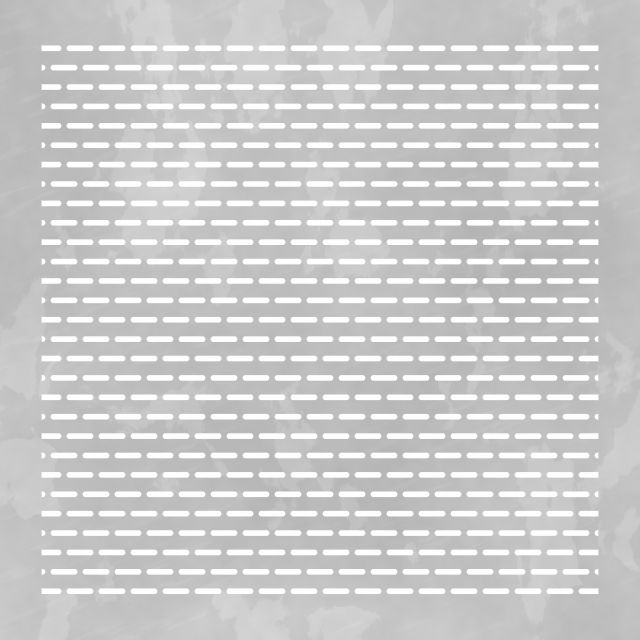
Reproduce this pattern procedurally as a WebGL 1 fragment shader.

```glsl
precision highp float;
uniform vec2 u_resolution;

float hash(vec2 p) {
  vec3 q = fract(vec3(p.xyx) * 0.1031);
  q += dot(q, q.yzx + 33.33);
  return fract((q.x + q.y) * q.z);
}

float noise(vec2 p) {
  vec2 i = floor(p);
  vec2 f = fract(p);
  f = f * f * (3.0 - 2.0 * f);
  return mix(mix(hash(i), hash(i + vec2(1.0, 0.0)), f.x),
             mix(hash(i + vec2(0.0, 1.0)), hash(i + 1.0), f.x), f.y);
}

float fbm(vec2 p) {
  float sum = 0.0;
  float amplitude = 0.5;
  for (int i = 0; i < 6; i++) {
    sum += amplitude * noise(p);
    p = mat2(1.6, 1.2, -1.2, 1.6) * p + 17.3;
    amplitude *= 0.5;
  }
  return sum;
}

// Soft oval weight that says where the plaster has worn lighter
float wornArea(vec2 p, vec2 center, vec2 radius) {
  vec2 d = (p - center) / radius;
  return exp(-dot(d, d));
}

float concrete(vec2 p) {
  vec2 warp = vec2(fbm(p * 5.0 + 40.0), fbm(p * 5.0 + 80.0)) - 0.5;
  float clouds = fbm(p * 3.5 + warp + 12.0) - 0.5;
  float grain = fbm(p * 45.0 + 5.0) - 0.5;
  float shade = 0.74 + 0.13 * clouds + 0.035 * grain;

  // Paler rim and broad worn areas
  vec2 edge = abs(p - 0.5);
  shade += 0.018 * smoothstep(0.36, 0.5, max(edge.x, edge.y));
  float worn = wornArea(p, vec2(0.03, 0.33), vec2(0.10, 0.16))
             + wornArea(p, vec2(0.22, 0.68), vec2(0.09, 0.12))
             + wornArea(p, vec2(0.40, 0.03), vec2(0.20, 0.07))
             + wornArea(p, vec2(0.98, 0.25), vec2(0.06, 0.18))
             + 0.7 * wornArea(p, vec2(0.55, 0.36), vec2(0.18, 0.10))
             + 0.7 * wornArea(p, vec2(0.52, 0.92), vec2(0.28, 0.09));
  shade += 0.018 * worn;

  // Ragged trowel flakes, stretched vertically
  float flakes = fbm(p * vec2(17.0, 8.0) + 2.0 * warp + 60.0);
  flakes += 0.14 * grain + 0.2 * min(worn, 1.0);
  shade += 0.035 * smoothstep(0.62, 0.67, flakes);

  // Faint slanted scratches
  float scratches = fbm(vec2(p.x + p.y, 9.0 * (p.y - 0.4 * p.x)) * 9.0);
  shade += 0.018 * smoothstep(0.63, 0.72, scratches) * noise(p * 7.0 + 3.0);
  return clamp(shade, 0.66, 0.83);
}

// Staggered rows of round-ended dashes, cut off by the field sides
float dashes(vec2 p, float pixel) {
  float row = floor((p.y - 0.0762) / 0.0303 + 0.5);
  float y = p.y - 0.0762 - row * 0.0303;
  float stagger = 0.025 * mod(row, 2.0);
  float x = mod(p.x - 0.125 - stagger + 0.025, 0.05) - 0.025;
  float d = length(vec2(max(abs(x) - 0.0165, 0.0), y)) - 0.0044;
  float sides = abs(p.x - 0.5) - 0.435;
  float inRows = step(-0.5, row) * step(row, 28.5);
  return inRows * clamp(0.5 - max(d, sides) / pixel, 0.0, 1.0);
}

void main() {
  float size = min(u_resolution.x, u_resolution.y);
  vec2 p = (gl_FragCoord.xy - 0.5 * u_resolution) / size + 0.5;
  float shade = mix(concrete(p), 0.995, dashes(p, 1.0 / size));
  gl_FragColor = vec4(vec3(shade), 1.0);
}
```
